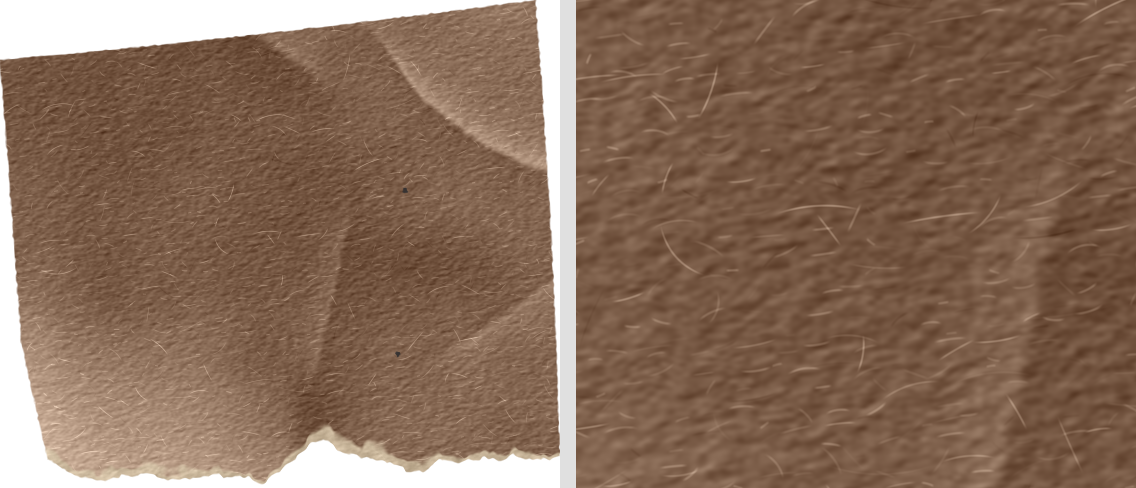
Left: the whole. Right: its middle third, enlarged.
This texture is drawn by a WebGL 2 fragment shader. Its source:

```glsl
#version 300 es
precision highp float;

uniform vec2 u_resolution;
out vec4 fragColor;

float hash(vec2 p) {
    vec3 q = fract(p.xyx * 0.1031);
    q += dot(q, q.yzx + 33.33);
    return fract((q.x + q.y) * q.z);
}

float noise(vec2 p) {
    vec2 i = floor(p), f = fract(p);
    f = f * f * (3.0 - 2.0 * f);
    return mix(mix(hash(i), hash(i + vec2(1, 0)), f.x),
               mix(hash(i + vec2(0, 1)), hash(i + vec2(1, 1)), f.x), f.y);
}

float fbm(vec2 p) {
    float sum = 0.0, gain = 0.5;
    for (int i = 0; i < 4; i++) {
        sum += gain * noise(p);
        p = mat2(1.6, 1.2, -1.2, 1.6) * p + 7.3;
        gain *= 0.5;
    }
    return sum;
}

float bump(float x, float center, float width) {
    float t = (x - center) / width;
    return exp(-t * t);
}

float band(float x, float lo, float hi, float soft) {
    return smoothstep(lo - soft, lo + soft, x) * (1.0 - smoothstep(hi - soft, hi + soft, x));
}

// Crisp fold: lit where d > 0, softly shaded where d < 0
float fold(float d, float width) {
    float lit = smoothstep(-0.25 * width, 0.25 * width, d);
    return lit * exp(-max(d, 0.0) / width) - 0.3 * (1.0 - lit) * exp(min(d, 0.0) / (2.0 * width));
}

// Curved hairs scattered one per cell, mostly near horizontal
float fibres(vec2 p, float cells, float halfLength, float width) {
    vec2 cell = floor(p * cells);
    float sum = 0.0;
    for (int j = -1; j <= 1; j++)
    for (int i = -1; i <= 1; i++) {
        vec2 c = cell + vec2(i, j);
        vec2 rnd = vec2(hash(c + 3.7), hash(c + 17.3));
        float spread = 2.0 * hash(c + 41.9) - 1.0;
        float angle = 0.14 + 1.3 * spread * spread * spread;
        vec2 d = p - (c + rnd) / cells;
        d = mat2(cos(angle), -sin(angle), sin(angle), cos(angle)) * d;
        d.y += (rnd.x - 0.5) * 0.6 * d.x * d.x / halfLength;
        float len = halfLength * (0.3 + 0.7 * rnd.y);
        float line = (1.0 - smoothstep(0.0, width, abs(d.y))) * (1.0 - smoothstep(0.5 * len, len, abs(d.x)));
        sum += line * (hash(c + 71.1) - 0.22);
    }
    return sum;
}

// Embossed pulp lit from the upper left
float relief(vec2 p) {
    vec2 q = mat2(0.98, -0.17, 0.17, 0.98) * p + 0.006 * noise(p * 35.0);
    vec2 coarse = q * vec2(75, 150), fine = q * vec2(140, 250);
    return noise(coarse) - noise(coarse + vec2(-0.3, 0.6))
         + 0.7 * (noise(fine) - noise(fine + vec2(-0.3, 0.6)));
}

float specks(vec2 p) {
    vec2 c = floor(p * 9.0);
    vec2 d = fract(p * 9.0) - 0.25 - 0.5 * vec2(hash(c), hash(c + 9.2));
    d += 0.06 * (vec2(noise(p * 170.0), noise(p * 170.0 + 31.0)) - 0.5);
    float radius = 0.025 + 0.03 * hash(c + 5.5);
    return step(0.86, hash(c + 23.0)) * (1.0 - smoothstep(radius * 0.6, radius * 1.4, length(d)));
}

float tornEdge(float x) {
    float y = mix(0.021, 0.06, smoothstep(0.47, 0.55, x));
    y += 0.037 * bump(x, 0.575, 0.035) - 0.028 * bump(x, 0.735, 0.04) - 0.018 * bump(x, 0.463, 0.016);
    y += 0.035 * (1.0 - smoothstep(0.08, 0.14, x));
    return y + 0.014 * (noise(vec2(x * 38.0, 2.0)) - 0.5) + 0.008 * (noise(vec2(x * 110.0, 5.0)) - 0.5);
}

void main() {
    vec2 uv = gl_FragCoord.xy / u_resolution;
    vec2 p = gl_FragCoord.xy / u_resolution.y;
    float px = 1.0 / u_resolution.y;
    vec2 w = uv + 0.025 * (vec2(fbm(p * 9.0), fbm(p * 9.0 + 40.0)) - 0.47);

    // Broad light and shade
    float tone = 0.1 + 0.3 * (fbm(p * 5.0 + 3.0) - 0.47);
    float glow = (1.0 - smoothstep(0.08, 0.6, w.y + 0.5 * w.x)) * (1.0 - smoothstep(0.5, 0.56, w.x));
    tone += 0.58 * glow + 0.14 * bump(w.x, 0.02, 0.1) * (1.0 - smoothstep(0.3, 0.65, w.y));
    tone += 0.15 * smoothstep(0.8, 1.1, 0.7 * w.x + 0.6 * w.y);
    tone += 0.09 * smoothstep(0.55, 0.75, w.x) * (1.0 - smoothstep(0.2, 0.4, w.y));
    tone -= 0.1 * bump(w.x, 0.25, 0.3) * bump(w.y, 0.8, 0.25);
    tone -= 0.13 * bump(w.x, 0.76, 0.16) * bump(w.y, 0.47, 0.07);
    tone -= 0.12 * bump(w.x, 0.57, 0.05) * bump(w.y, 0.15, 0.06);

    // Creases
    float run = 0.98 - w.x;
    float arc = w.y - 0.65 - 0.22 * run - 2.0 * run * run;
    tone += 0.5 * fold(0.75 * arc, 0.03) * band(w.x, 0.68, 1.1, 0.06);
    tone += 0.3 * fold(0.78 * (w.y - 0.93) + 0.62 * (w.x - 0.455), 0.05) * band(w.x, 0.4, 0.57, 0.06) * smoothstep(0.74, 0.84, w.y);
    tone += 0.22 * fold(0.56 + 0.2 * (w.y - 0.23) - w.x, 0.028) * band(w.y, 0.24, 0.54, 0.05);
    tone += 0.26 * fold(0.8 * (0.42 - 0.73 * run - w.y), 0.03) * band(w.x, 0.8, 1.1, 0.06);

    // Pulp and hairs
    tone += 0.24 * relief(p) + 0.12 * (noise(p * vec2(190, 270)) - 0.5);
    tone += 0.4 * fibres(p, 48.0, 0.013, 0.0012 + px * 0.5);
    tone += 0.5 * fibres(p + 4.3, 24.0, 0.024, 0.001 + px * 0.5);
    tone += 0.6 * fibres(p + 9.1, 9.0, 0.04, 0.001 + px * 0.5);
    vec3 color = vec3(0.43, 0.31, 0.23) + clamp(tone, -0.3, 1.1) * vec3(0.43, 0.44, 0.43);
    color = mix(color, vec3(0.17, 0.17, 0.18), 0.85 * specks(p) * smoothstep(0.55, 0.62, uv.x));

    // Pale torn fringe
    float torn = uv.y - tornEdge(uv.x + 0.006 * (noise(p * 60.0) - 0.5));
    float fringe = 0.004 + 0.028 * noise(vec2(uv.x * 13.0, 8.0)) * noise(p * 45.0)
                 + 0.02 * band(uv.x, 0.5, 0.76, 0.03) * noise(p * 28.0 + 6.0);
    vec3 pale = vec3(0.81, 0.74, 0.63) + 0.24 * (fbm(p * 50.0) - 0.47) + 0.07 * relief(p);
    color = mix(color, pale, 0.9 * (1.0 - smoothstep(fringe * 0.75, fringe * 1.25 + px, torn)));

    // Sheet outline
    float rough = 0.003 * (noise(p * 120.0) - 0.5);
    float left = uv.x - max(0.066 * (0.877 - uv.y), 0.039 + 0.2 * (0.29 - uv.y));
    float right = 0.956 + 0.07 * (1.0 - uv.y) - 0.025 * (1.0 - uv.y) * (1.0 - uv.y) - uv.x;
    float top = 0.877 + 0.1287 * uv.x - 0.028 * uv.x * (0.956 - uv.x) - uv.y;
    float sheet = min(min(left, right), min(top, torn)) + rough;
    fragColor = vec4(mix(vec3(1), color, smoothstep(-px, px, sheet)), 1.0);
}
```
